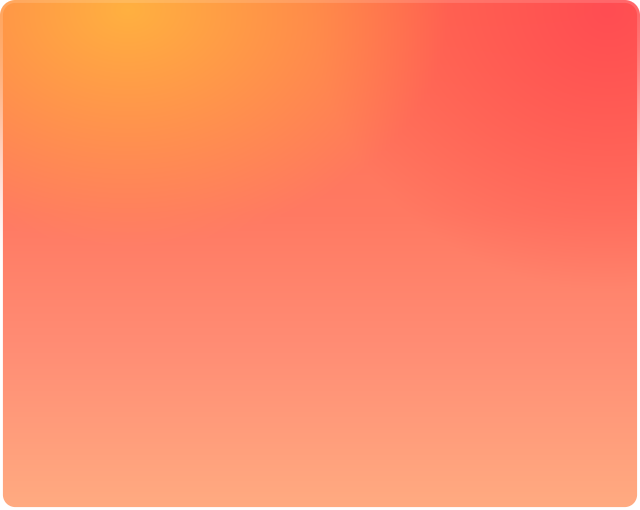
A Shadertoy shader for this background:

```glsl
#define CORNER_RADIUS 0.030
#define RIM_WIDTH 0.0057
#define RIM_TOP_ALPHA 0.14
#define RIM_FADE_END 0.55
#define AMBER_CENTER vec2(0.20, 0.02)
#define AMBER_RADII vec2(0.50, 0.46)
#define RED_CENTER vec2(0.95, 0.02)
#define RED_RADII vec2(0.46, 0.55)

const vec3 WHITE = vec3(1.0);
const vec3 AMBER = vec3(1.0, 0.69, 0.25);
const vec3 RED = vec3(1.0, 0.30, 0.32);
const vec3 ORANGE = vec3(1.0, 0.44, 0.31);
const vec3 CORAL = vec3(1.0, 0.475, 0.385);
const vec3 SALMON = vec3(1.0, 0.55, 0.455);
const vec3 PEACH = vec3(1.0, 0.67, 0.505);

float roundedBox(vec2 p, vec2 halfSize, float radius) {
    vec2 q = abs(p) - halfSize + radius;
    return length(max(q, 0.0)) + min(max(q.x, q.y), 0.0) - radius;
}

// Elliptical glow, 1 at the center and 0 at its radii
float glow(vec2 uv, vec2 center, vec2 radii) {
    return max(1.0 - length((uv - center) / radii), 0.0);
}

// Vertical blend from orange at the top to peach at the bottom
vec3 verticalGradient(float depth) {
    vec3 color = mix(ORANGE, CORAL, clamp(depth / 0.42, 0.0, 1.0));
    color = mix(color, SALMON, clamp((depth - 0.42) / 0.26, 0.0, 1.0));
    return mix(color, PEACH, clamp((depth - 0.68) / 0.32, 0.0, 1.0));
}

void mainImage(out vec4 fragColor, in vec2 fragCoord) {
    vec2 uv = fragCoord / iResolution.xy;
    uv.y = 1.0 - uv.y;  // depth measured from the top
    float pixel = 1.0 / iResolution.y;
    vec2 halfSize = 0.5 * iResolution.xy * pixel;
    vec2 p = fragCoord * pixel - halfSize;

    // Warm fill with two corner glows
    vec3 fill = verticalGradient(uv.y);
    fill = mix(fill, RED, glow(uv, RED_CENTER, RED_RADII));
    fill = mix(fill, AMBER, glow(uv, AMBER_CENTER, AMBER_RADII));

    // Translucent rim that turns white further down
    float rimAlpha = mix(RIM_TOP_ALPHA, 1.0, smoothstep(0.0, RIM_FADE_END, uv.y));
    vec3 rim = mix(fill, WHITE, rimAlpha);

    // Panel layers on a white ground
    float outer = roundedBox(p, halfSize, CORNER_RADIUS);
    float inner = roundedBox(p, halfSize - RIM_WIDTH, CORNER_RADIUS - RIM_WIDTH);
    vec3 color = mix(WHITE, rim, clamp(0.5 - outer / pixel, 0.0, 1.0));
    color = mix(color, fill, clamp(0.5 - inner / pixel, 0.0, 1.0));
    fragColor = vec4(color, 1.0);
}
```
